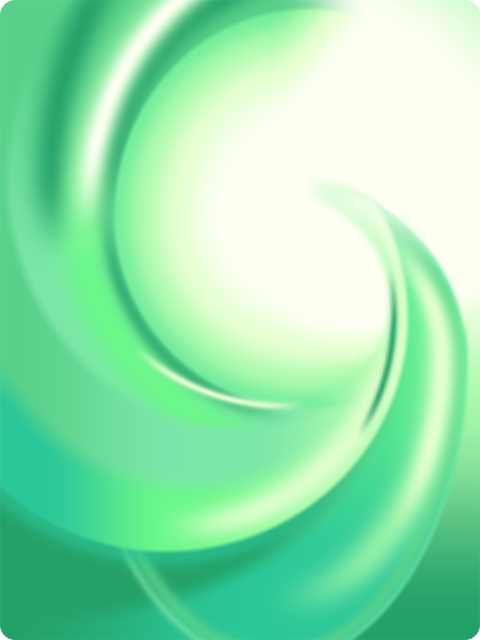
Give the GLSL for this background, as a Shadertoy shader.

```glsl
// A green swirl of glossy, silky folds around a bright cream disc.
// Soft-edged ovals are painted back to front, then shaded with
// tapered arcs of light and shadow that follow their curves.

#define CANVAS vec2(0.75, 1.0)
#define CORNER 0.024
#define EDGE 0.005
#define SOFT_EDGE 0.022
#define DISC_GLOW 0.165
#define DISC_POS vec2(0.482, 0.664)
#define FOLD_POS vec2(0.378, 0.72)
#define BAND_POS vec2(0.26, 0.505)
#define TAIL_POS vec2(0.43, 0.44)

const vec3 CREAM = vec3(0.99, 1.00, 0.95);
const vec3 PALE = vec3(0.89, 1.00, 0.81);
const vec3 MINT = vec3(0.66, 0.98, 0.67);
const vec3 LIME = vec3(0.42, 0.97, 0.54);
const vec3 AQUA = vec3(0.48, 0.90, 0.66);
const vec3 GREEN = vec3(0.35, 0.82, 0.54);
const vec3 TEAL = vec3(0.17, 0.78, 0.60);
const vec3 MOSS = vec3(0.14, 0.63, 0.41);

// Approximate distance to an oval; r holds width, upper and lower radius
float oval(vec2 p, vec2 c, vec3 r) {
    vec2 q = p - c;
    vec2 radii = vec2(r.x, q.y > 0.0 ? r.y : r.z);
    float k = length(q / radii);
    return k * (k - 1.0) / max(length(q / (radii * radii)), 1e-4);
}

float inside(float d, float softness) {
    return smoothstep(softness, -softness, d);
}

// Soft stroke on an oval, tapering off around the given angle
float arc(vec2 p, vec2 c, vec3 r, float width, float angle, float reach) {
    float d = oval(p, c, r) / width;
    vec2 dir = (p - c) / max(length(p - c), 1e-4);
    float along = dot(dir, vec2(cos(angle), sin(angle)));
    return exp(-d * d) * smoothstep(cos(reach), cos(reach * 0.4), along);
}

// Green on the left, light falling into shade on the right
vec3 backdrop(vec2 p, float discDist) {
    vec3 right = mix(MOSS, MINT, smoothstep(0.02, 0.40, p.y));
    right = mix(right, CREAM, smoothstep(0.36, 0.58, p.y));
    right = mix(right, MINT, 0.7 * smoothstep(0.0, 0.16, discDist) * smoothstep(0.7, 0.95, p.y));
    return mix(GREEN, right, smoothstep(0.42, 0.58, p.x));
}

// Dark floor and the outer ribbon of the tail
vec3 tailShade(vec2 p, float tailDist) {
    vec3 ribbon = mix(mix(MOSS, TEAL, smoothstep(0.0, 0.4, p.x)), LIME,
                      0.75 * smoothstep(0.08, 0.42, p.y));
    vec3 shade = mix(MOSS, GREEN, smoothstep(0.38, 0.62, p.x));
    float floorDist = oval(p, vec2(0.06, 0.45), vec3(0.56, 0.415, 0.415));
    vec3 col = mix(ribbon, shade, inside(floorDist, SOFT_EDGE));
    col = mix(col, GREEN, 0.8 * exp(-pow((tailDist + 0.017) / 0.012, 2.0)));
    col = mix(col, AQUA, 0.6 * exp(-pow(tailDist / 0.007, 2.0)));
    col = mix(col, MINT, 0.8 * arc(p, TAIL_POS, vec3(0.258, 0.25, 0.375), 0.032, -0.55, 1.1));
    return mix(col, PALE, arc(p, TAIL_POS, vec3(0.26, 0.25, 0.378), 0.018, -0.1, 0.95));
}

// Broad lower band running from teal to a bright crest
vec3 bandShade(vec2 p) {
    vec3 col = mix(TEAL, LIME, smoothstep(0.06, 0.27, p.x));
    col = mix(col, MINT, smoothstep(0.3, 0.56, p.x));
    col = mix(GREEN, col, smoothstep(0.46, 0.36, p.y - 0.4 * p.x));
    float innerDist = oval(p, vec2(0.299, 0.544), vec3(0.325, 0.305, 0.305));
    vec3 inner = mix(GREEN, AQUA, smoothstep(0.02, 0.28, p.x));
    inner = mix(inner, MINT, smoothstep(0.38, 0.58, p.x));
    col = mix(col, inner, inside(innerDist, SOFT_EDGE));
    col = mix(col, PALE, 0.9 * arc(p, BAND_POS, vec3(0.352, 0.33, 0.33), 0.026, -0.75, 0.9));
    col = mix(col, PALE, 0.8 * arc(p, BAND_POS, vec3(0.368, 0.356, 0.356), 0.01, 0.1, 0.6));
    return mix(col, MOSS, 0.9 * arc(p, BAND_POS, vec3(0.355, 0.35, 0.35), 0.006, -0.17, 0.4));
}

// Left fold with a glossy streak between two shadows
vec3 foldShade(vec2 p) {
    vec3 col = mix(AQUA, GREEN, smoothstep(0.55, 1.0, p.y));
    col = mix(col, LIME, arc(p, DISC_POS, vec3(0.355, 0.36, 0.355), 0.037, 3.65, 1.0));
    col = mix(col, MOSS, 0.95 * arc(p, FOLD_POS, vec3(0.297, 0.44, 0.36), 0.03, 2.72, 0.85));
    col = mix(col, MOSS, arc(p, DISC_POS, vec3(0.316, 0.375, 0.316), 0.025, 2.35, 0.95));
    col = mix(col, MINT, 0.75 * arc(p, DISC_POS, vec3(0.35, 0.42, 0.35), 0.034, 2.6, 0.8));
    col = mix(col, CREAM, arc(p, DISC_POS, vec3(0.345, 0.414, 0.345), 0.018, 2.45, 0.78));
    return mix(col, MOSS, 0.75 * arc(p, DISC_POS, vec3(0.313), 0.014, 3.85, 0.85));
}

vec3 discShade(vec2 p, float discDist) {
    float open = smoothstep(0.42, 0.64, p.x) * smoothstep(0.4, 0.62, p.y);
    float depth = (-discDist + 0.2 * open) / DISC_GLOW;
    vec3 col = mix(mix(AQUA, LIME, 0.4), MINT, smoothstep(0.0, 0.28, depth));
    col = mix(col, PALE, smoothstep(0.2, 0.6, depth));
    return mix(col, CREAM, smoothstep(0.5, 1.05, depth));
}

void mainImage(out vec4 fragColor, in vec2 fragCoord) {
    vec2 p = fragCoord / iResolution.xy * CANVAS;
    float discDist = oval(p, DISC_POS, vec3(0.303, 0.322, 0.302));
    float tailDist = oval(p, TAIL_POS, vec3(0.301, 0.285, 0.48));
    float bandDist = oval(p, BAND_POS, vec3(0.378, 0.367, 0.367));
    float foldDist = oval(p, FOLD_POS, vec3(0.366, 0.41, 0.391));
    float hollowDist = oval(p, vec2(0.449, 0.531), vec3(0.161, 0.163, 0.156));

    // Backdrop, floor and tail
    vec3 col = backdrop(p, discDist);
    float tailMask = mix(smoothstep(0.34, 0.24, p.y), inside(tailDist, EDGE),
                         smoothstep(0.42, 0.52, p.x));
    col = mix(col, tailShade(p, tailDist), tailMask);

    // Lower band with a teal shadow under its rim
    col = mix(col, TEAL, 0.6 * arc(p, BAND_POS, vec3(0.384, 0.373, 0.373), 0.018, -1.7, 1.1));
    col = mix(col, bandShade(p), inside(bandDist, EDGE));

    // Left fold, melting into the band
    float foldMask = inside(foldDist, 0.01) * smoothstep(0.54, 0.36, p.x);
    col = mix(col, foldShade(p), foldMask);

    // Disc, opened where the tail sweeps across it
    float tailCut = smoothstep(0.47, 0.57, p.x) * inside(tailDist, 0.01) * inside(-hollowDist, 0.012);
    col = mix(col, discShade(p, discDist), inside(discDist, EDGE) * (1.0 - tailCut));
    col = mix(col, CREAM, 0.9 * tailCut * smoothstep(0.54, 0.72, p.y));
    col = mix(col, PALE, arc(p, vec2(0.443, 0.664), vec3(0.322, 0.3, 0.298), 0.006, 4.35, 0.5));

    // Rounded corners
    vec2 q = abs(p - 0.5 * CANVAS) - 0.5 * CANVAS + CORNER;
    float frame = length(max(q, 0.0)) - CORNER;
    fragColor = vec4(mix(col, vec3(1.0), smoothstep(-0.001, 0.001, frame)), 1.0);
}
```
